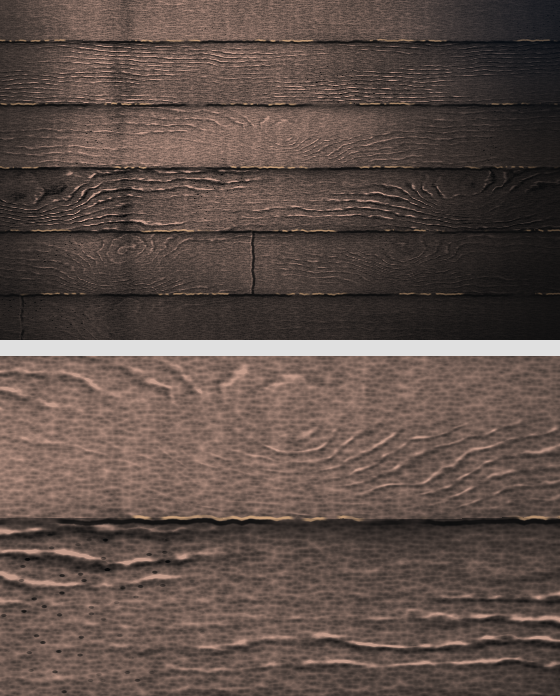
Top, the full canvas; bottom, a detail of the centre.
Give the GLSL for this texture, as a Shadertoy shader.

```glsl
vec2 hash2(vec2 p) {
    p = vec2(dot(p, vec2(127.1, 311.7)), dot(p, vec2(269.5, 183.3)));
    return fract(sin(p) * 43758.5);
}

// Distance to the nearest scattered point
float cellular(vec2 p) {
    vec2 cell = floor(p), f = fract(p);
    float nearest = 2.0;
    for (int j = -1; j <= 1; j++)
        for (int i = -1; i <= 1; i++) {
            vec2 o = vec2(i, j);
            nearest = min(nearest, length(o + hash2(cell + o) - f));
        }
    return nearest;
}

// Layered sines, roughly -1 to 1
float waves(vec2 p) {
    float sum = 0.0, amp = 0.5;
    for (int i = 0; i < 5; i++) {
        sum += amp * sin(p.x + 1.6 * sin(p.y));
        p = mat2(1.5, 1.1, -1.1, 1.5) * p + 1.7;
        amp *= 0.55;
    }
    return sum;
}

// Growth ring height within a plank; knots bend the rings around them
float ringField(vec2 q, float row, float count, vec2 knotX) {
    float f = q.y * count + count * 0.12 * waves(vec2(q.x * 3.2, q.y * 1.3 + row * 7.3));
    f += 0.28 * waves(vec2(q.x * 30.0, q.y * 9.0 + row));
    for (int i = 0; i < 2; i++) {
        float cy = 0.35 + 0.4 * hash2(vec2(row, float(i))).x;
        vec2 d = (q - vec2(knotX[i], cy)) * vec2(6.5, 2.2);
        d += 0.22 * vec2(waves(q * vec2(14.0, 3.0) + row), waves(q * vec2(11.0, 4.0) + 5.0));
        f += count * 0.7 * exp(-dot(d, d));
    }
    return f;
}

void mainImage(out vec4 fragColor, in vec2 fragCoord) {
    vec2 uv = fragCoord / iResolution.xy;
    vec2 p = fragCoord / iResolution.y;
    float px = 1.0 / iResolution.y;

    // Planks
    float wobble = 0.0012 * waves(vec2(p.x * 14.0, 2.0));
    float v = (p.y + 0.0513 + wobble) / 0.1863;
    int k = int(clamp(floor(v), 0.0, 5.0));
    float row = float(k);
    vec2 q = vec2(p.x, fract(v));

    float ringCount[6] = float[](8.0, 9.0, 7.0, 9.0, 15.0, 6.0);
    float relief[6] = float[](0.10, 0.19, 0.42, 0.20, 0.36, 0.05);
    float baseTone[6] = float[](0.55, 0.57, 0.53, 0.67, 0.62, 0.68);
    vec2 knots[6] = vec2[](vec2(0.36, 9.0), vec2(0.36, 1.18), vec2(0.08, 1.36),
                           vec2(0.83, 9.0), vec2(9.0), vec2(9.0));

    // Raised grain: thin broken crest with a shadow beside it
    float rings = 6.2832 * ringField(q, row, ringCount[k], knots[k]);
    float patchy = smoothstep(-0.4, 0.5, waves(vec2(p.x * 6.0, p.y * 36.0)));
    float chips = smoothstep(0.1, 0.7, cellular(p * vec2(38.0, 120.0))) * 1.5;
    float crest = pow(0.5 + 0.5 * sin(rings), 8.0);
    float hollow = pow(0.5 + 0.5 * sin(rings + 1.4), 4.0);
    float tone = baseTone[k] + relief[k] * (0.15 + 0.85 * patchy) * (1.3 * crest * chips - 0.8 * hollow);

    // Fibres, blotches and faint upright saw marks
    tone += 0.26 * (cellular(p * vec2(55.0, 230.0)) - 0.45);
    tone += 0.20 * (cellular(p * vec2(170.0, 220.0) + 9.0) - 0.45);
    tone += 0.10 * waves(vec2(p.x * 4.0, p.y * 12.0 + row * 3.0));
    tone += 0.03 * waves(vec2(p.x * 95.0, p.y * 7.0));

    // Dark upright stain and a few small pits
    float stain = exp(-pow((uv.x - 0.22 - 0.01 * waves(p * 9.0)) / 0.03, 2.0));
    tone -= 0.2 * stain * (0.5 + 0.5 * waves(vec2(p.x * 40.0, row * 4.0 + p.y * 3.0)));
    float pits = 1.0 - smoothstep(0.05, 0.12, cellular(p * vec2(34.0, 60.0)));
    tone -= 0.35 * pits * smoothstep(0.45, 0.8, waves(p * 6.0 + row * 2.0));

    // Light falling off towards the right, left and bottom
    float light = 1.18 - 0.95 * smoothstep(0.48, 1.0, uv.x + 0.05 * waves(p * 2.0));
    light *= 1.0 - 0.5 * smoothstep(0.2, -0.02, uv.x);
    light *= 1.0 - 0.48 * smoothstep(0.42, -0.02, uv.y);
    light *= 1.0 - 0.3 * smoothstep(0.75, 1.0, q.y) * (0.6 + 0.6 * waves(vec2(p.x * 7.0, row)));
    tone *= light;

    // Seams: thin ragged gap under a splintered bright lip
    float seam = (v - floor(v + 0.5)) * 0.1863;
    float edge = floor(v + 0.5);
    float ragged = 0.0014 * waves(vec2(p.x * 90.0, edge)) + 0.003 * (cellular(vec2(p.x * 60.0, edge)) - 0.4);
    float gap = 1.0 - smoothstep(0.001, 0.0025 + px, abs(seam + 0.0035 + ragged));
    tone *= 1.0 - 0.35 * exp(-abs(seam + 0.006) / 0.007);
    tone *= 1.0 - 0.8 * gap * smoothstep(-0.7, 0.0, waves(vec2(p.x * 19.0, edge * 3.0)));
    float lip = 1.0 - smoothstep(0.0005, 0.0014 + px, abs(seam - 0.0005 + ragged));
    float broken = smoothstep(-0.15, 0.25, waves(vec2(p.x * 17.0, edge * 5.0)));
    broken *= smoothstep(0.15, 0.45, cellular(vec2(p.x * 45.0, edge * 3.0)));

    // Butt joints in the two lowest planks
    float jointX = k == 0 ? 0.066 : k == 1 ? 0.745 : 9.0;
    float joint = p.x - jointX + 0.003 * waves(vec2(p.y * 90.0, 2.0));
    float jointGap = 1.0 - smoothstep(0.001, 0.003 + px, abs(joint));
    tone *= 1.0 - 0.75 * jointGap * smoothstep(-0.8, 0.1, waves(p * 70.0));
    tone += 0.16 * light * (1.0 - smoothstep(0.001, 0.004, abs(joint + 0.006)));

    // Charcoal through brown to pale wood, cooler at the upper right
    tone = clamp(tone, 0.0, 1.15);
    vec3 color = mix(vec3(0.035, 0.037, 0.04), vec3(0.295, 0.25, 0.23), min(tone * 2.0, 1.0));
    color = mix(color, vec3(0.66, 0.53, 0.475), max(tone * 2.0 - 1.0, 0.0));
    color = mix(color, vec3(0.78, 0.62, 0.47) * sqrt(light), lip * broken * 0.85);
    color += vec3(-0.02, 0.0, 0.025) * smoothstep(0.6, 1.0, uv.x) * smoothstep(0.5, 1.0, uv.y);
    fragColor = vec4(color, 1.0);
}
```
